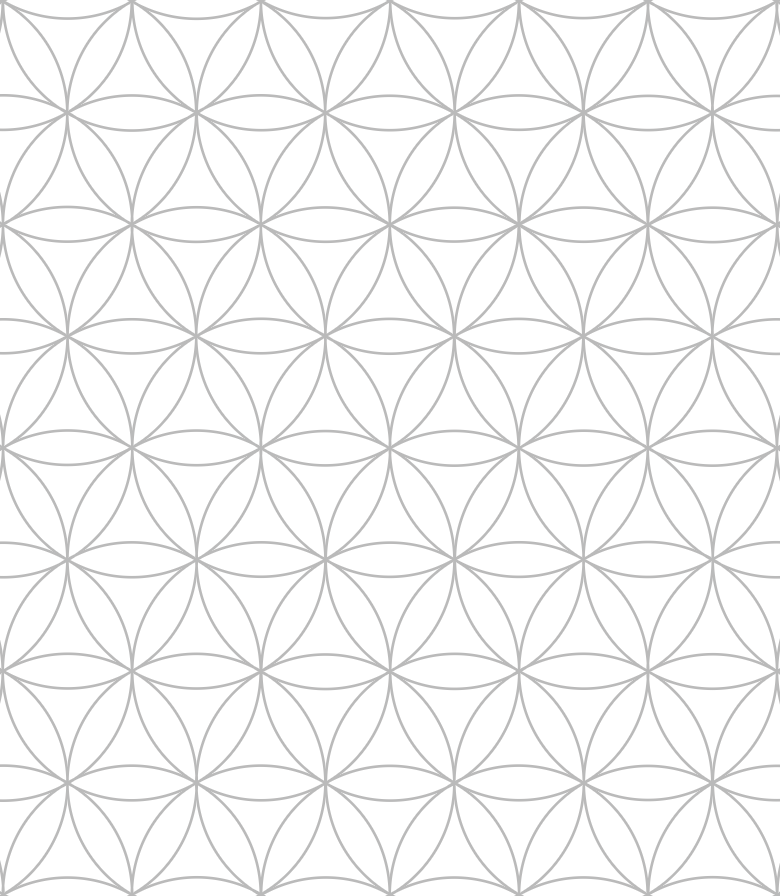
Reproduce this pattern procedurally as a WebGL 1 fragment shader.

```glsl
precision highp float;

uniform vec2 u_resolution;

const float ROW_HEIGHT = 0.8660254;   // row pitch of a unit triangular lattice
const float SPACING = 0.14395;        // lattice spacing as a share of canvas height
const float HALF_LINE = 0.0102;       // half line width, in lattice spacings
const float WOBBLE = 0.006;           // drift of circle centres, in lattice spacings
const vec3 PAPER = vec3(1.0);
const vec3 LINE_GREY = vec3(0.73, 0.728, 0.728);

float hash(vec2 cell) {
  return fract(sin(dot(cell, vec2(127.1, 311.7))) * 43758.5453);
}

vec2 hash2(vec2 cell) {
  return vec2(hash(cell), hash(cell + 17.3));
}

float rowShift(float row) {
  return 0.5 * mod(row, 2.0);
}

// Lattice node for a column and row, nudged very slightly
vec2 circleCentre(vec2 cell, float wobble) {
  vec2 node = vec2(cell.x + rowShift(cell.y), cell.y * ROW_HEIGHT);
  return node + (hash2(cell) - 0.5) * wobble;
}

float ringDistance(vec2 p, vec2 centre, float radius) {
  return abs(length(p - centre) - radius);
}

// Distance to the nearest of all unit circles on the triangular lattice
float petalDistance(vec2 p, float wobble) {
  float nearest = 1.0;
  float baseRow = floor(p.y / ROW_HEIGHT);
  for (int j = -1; j <= 2; j++) {
    float row = baseRow + float(j);
    float baseColumn = floor(p.x - rowShift(row));
    for (int i = -1; i <= 2; i++) {
      vec2 cell = vec2(baseColumn + float(i), row);
      nearest = min(nearest, ringDistance(p, circleCentre(cell, wobble), 1.0));
    }
  }
  return nearest;
}

float strokeCoverage(float dist, float halfWidth, float pixel) {
  return clamp(0.5 + (halfWidth - dist) / pixel, 0.0, 1.0);
}

void main() {
  // Lattice units, with a node at the canvas centre
  float unit = SPACING * u_resolution.y;
  vec2 p = (gl_FragCoord.xy - 0.5 * u_resolution) / unit;

  float ink = strokeCoverage(petalDistance(p, WOBBLE), HALF_LINE, 1.0 / unit);
  gl_FragColor = vec4(mix(PAPER, LINE_GREY, ink), 1.0);
}
```
